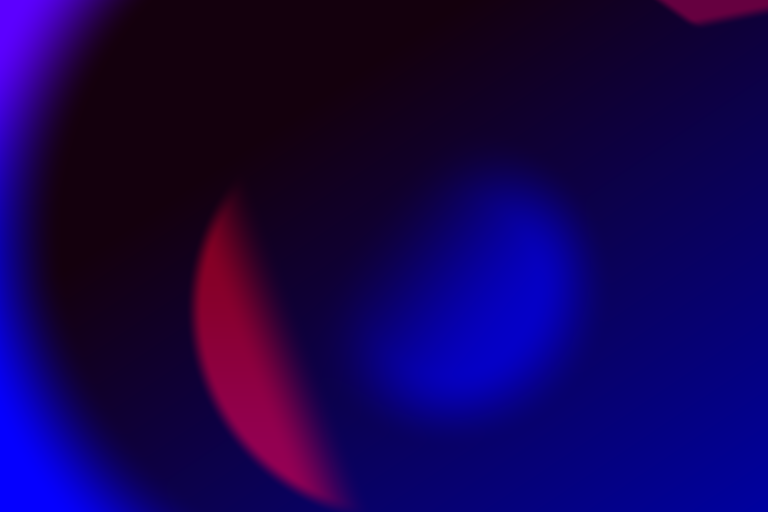
This background is drawn by a WebGL 1 fragment shader. Its source:

```glsl
precision highp float;
// Abstract night backdrop: a diagonal black-to-blue gradient with soft lights.
// A violet and blue rim, a crimson crescent, a blue orb and a corner wedge are
// layered from just two masks: a soft disc and a soft directional ramp.

uniform vec2 u_resolution;

const vec3 NIGHT = vec3(0.08, 0.0, 0.05);
const vec3 DEEP_BLUE = vec3(0.0, 0.005, 0.63);
const vec3 ORB_BLUE = vec3(0.02, 0.0, 0.78);
const vec3 RIM_BLUE = vec3(0.02, 0.0, 1.0);
const vec3 RIM_VIOLET = vec3(0.36, 0.0, 1.0);
const vec3 CRIMSON = vec3(0.52, 0.0, 0.14);
const vec3 MAGENTA = vec3(0.58, 0.0, 0.33);
const vec3 WEDGE_RED = vec3(0.40, 0.0, 0.25);

// 1 inside the inner radius, fading to 0 at the outer radius
float softDisc(vec2 p, vec2 center, float inner, float outer) {
  return 1.0 - smoothstep(inner, outer, length(p - center));
}

// Smooth rise from 0 to 1 along a direction
float softRamp(vec2 p, vec2 direction, float start, float end) {
  return smoothstep(start, end, dot(p, direction));
}

vec3 backdrop(vec2 p) {
  float along = dot(p, vec2(0.56, -0.83));
  return mix(NIGHT, DEEP_BLUE, clamp((along + 0.322) / 1.162, 0.0, 1.0));
}

// Light outside a large dark disc on the left
vec3 addRim(vec3 color, vec2 p) {
  float glow = 1.0 - softDisc(p, vec2(0.785, 0.547), 0.66, 0.87);
  glow *= 1.0 - smoothstep(0.5, 0.8, p.x);
  vec3 tint = mix(RIM_BLUE, RIM_VIOLET, smoothstep(0.48, 0.92, p.y));
  return mix(color, tint, glow);
}

// Disc lit from the lower right
vec3 addOrb(vec3 color, vec2 p) {
  float disc = softDisc(p, vec2(0.879, 0.443), 0.166, 0.322);
  return mix(color, ORB_BLUE, disc * softRamp(p, vec2(0.8, -0.6), 0.22, 0.611));
}

// Disc cut by a slanted, blurred chord
vec3 addCrescent(vec3 color, vec2 p) {
  float disc = softDisc(p, vec2(0.784, 0.395), 0.387, 0.422);
  float chord = 1.0 - softRamp(p, vec2(0.938, 0.348), 0.552, 0.685);
  vec3 tint = mix(MAGENTA, CRIMSON, smoothstep(0.05, 0.55, p.y));
  return mix(color, tint, disc * chord);
}

// Corner light with a crisp left side and a blurred lower side
vec3 addWedge(vec3 color, vec2 p) {
  float side = softRamp(p, vec2(0.581, 0.814), 1.552, 1.572);
  float base = softRamp(p, vec2(-0.2, 1.0), 0.666, 0.694);
  return mix(color, WEDGE_RED, side * base);
}

void main() {
  vec2 p = gl_FragCoord.xy / u_resolution.y;
  vec3 color = backdrop(p);
  color = addRim(color, p);
  color = addOrb(color, p);
  color = addCrescent(color, p);
  color = addWedge(color, p);
  gl_FragColor = vec4(color, 1.0);
}
```
